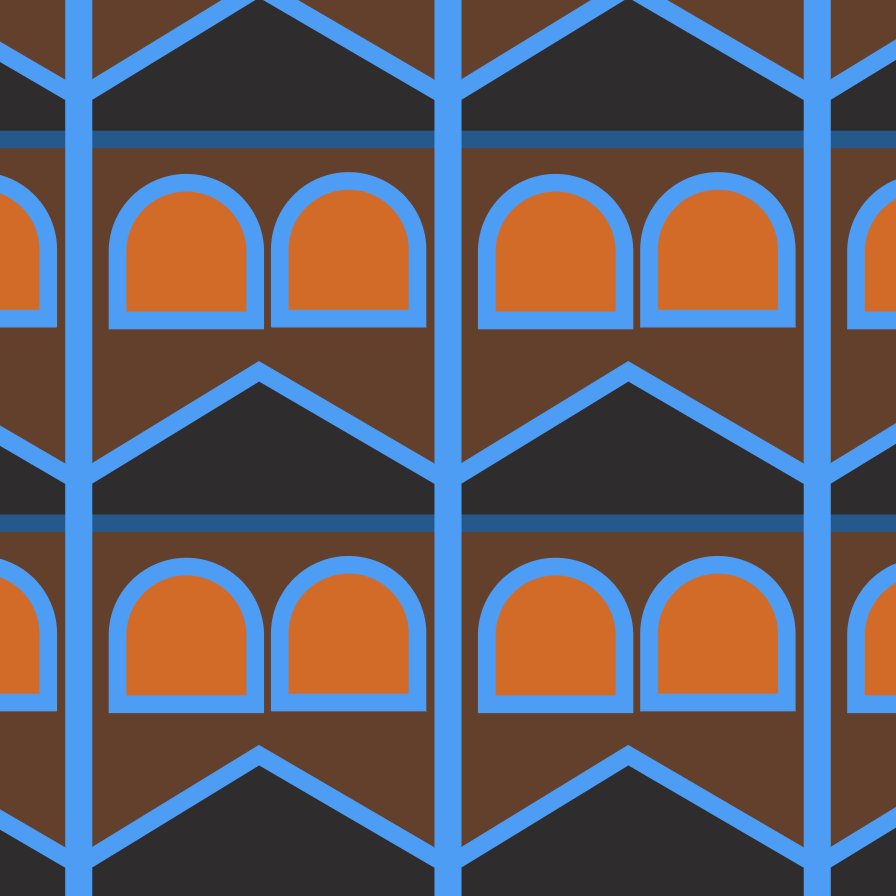
Give the GLSL for this pattern, as a WebGL 1 fragment shader.

```glsl
precision mediump float;
// Repeating house facades: blue posts and gables, dark attics, paired arched windows.

#define CELL vec2(0.4121, 0.4284)    // repeat size
#define ORIGIN vec2(0.5, 0.4159)     // a post centre crossing a band centre
#define LINE 0.0197                  // width of gables, frames and bands
#define POST_WIDTH 0.0302
#define RIDGE vec2(0.2012, 0.1697)   // gable peak, from the origin
#define EAVE 0.0466                  // gable height at the posts
#define ARCH_RADIUS 0.0867
#define LEFT_ARCH vec2(0.1201, -0.1251)
#define RIGHT_ARCH vec2(0.3012, -0.1231)
#define CELL_BOTTOM -0.2240          // wrap line, below the windows

uniform vec2 u_resolution;

const vec3 BRICK  = vec3(0.384, 0.251, 0.173);
const vec3 ATTIC  = vec3(0.180, 0.174, 0.178);
const vec3 TRIM   = vec3(0.306, 0.614, 0.957);
const vec3 GLOW   = vec3(0.822, 0.420, 0.153);
const vec3 BAND   = vec3(0.145, 0.350, 0.550);

// Coverage of the inside of a signed distance, smoothed over one pixel.
float fill(float dist) {
  return clamp(0.5 - dist * u_resolution.y, 0.0, 1.0);
}

// Half circle standing on a rectangle; mitred corners stay sharp when inset.
float archDistance(vec2 p) {
  float side = p.y > 0.0 ? length(p) : abs(p.x);
  return max(side, -p.y) - ARCH_RADIUS;
}

// Signed distance to the gable centre line, negative below it.
float gableDistance(vec2 p) {
  float run = p.x < RIDGE.x ? RIDGE.x : CELL.x - RIDGE.x;
  float slope = (RIDGE.y - EAVE) / run;
  float roof = RIDGE.y - slope * abs(p.x - RIDGE.x);
  return (p.y - roof) / sqrt(1.0 + slope * slope);
}

void main() {
  // Local cell coordinates: x from the left post, y from the band.
  vec2 wrapStart = vec2(0.0, CELL_BOTTOM);
  vec2 uv = gl_FragCoord.xy / u_resolution.y;
  vec2 p = mod(uv - ORIGIN - wrapStart, CELL) + wrapStart;

  // Wall, attic and band.
  float gable = gableDistance(p);
  vec3 color = mix(BRICK, ATTIC, fill(max(gable, -p.y)));
  color = mix(color, BAND, fill(abs(p.y) - 0.5 * LINE));

  // Framed windows.
  float arch = min(archDistance(p - LEFT_ARCH), archDistance(p - RIGHT_ARCH));
  color = mix(color, TRIM, fill(arch));
  color = mix(color, GLOW, fill(arch + LINE));

  // Gable trim and posts.
  float post = min(p.x, CELL.x - p.x) - 0.5 * POST_WIDTH;
  float trim = min(abs(gable) - 0.5 * LINE, post);
  color = mix(color, TRIM, fill(trim));

  gl_FragColor = vec4(color, 1.0);
}
```
